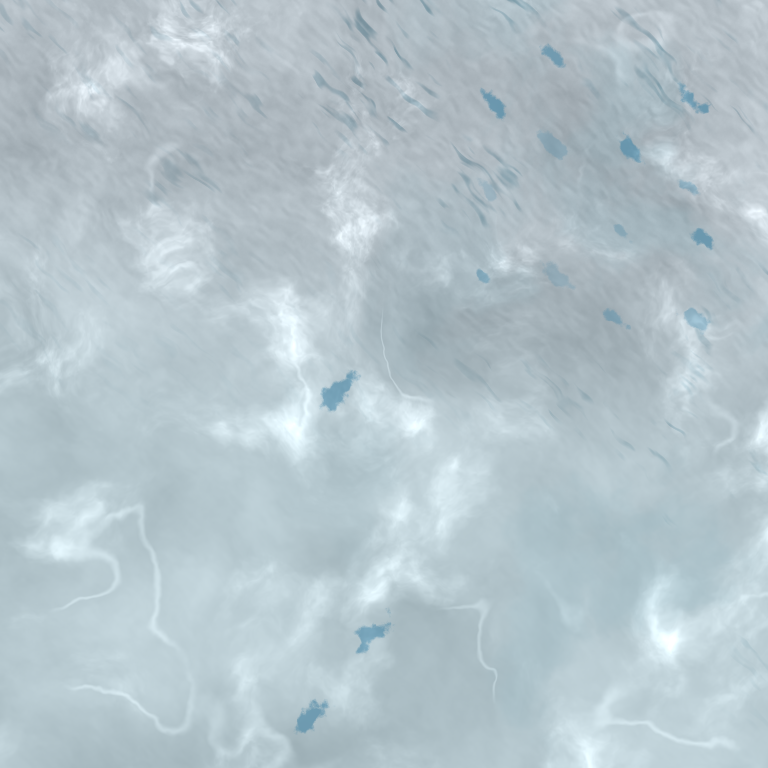
Reproduce this texture procedurally as a Shadertoy shader.

```glsl
// Hazy glacier ice from above: soft cloud puffs, pale veins, diagonal cracks and small blue melt ponds.

const vec3  ICE_COLOR    = vec3(0.692, 0.747, 0.772);
const vec3  COOL_SHIFT   = vec3(-0.012, 0.004, 0.005);
const vec3  GREY_SHIFT   = vec3(0.007, -0.008, -0.006);
const vec3  TEAL_COLOR   = vec3(0.60, 0.72, 0.76);
const vec3  POND_COLOR   = vec3(0.37, 0.57, 0.67);
const vec3  CRACK_SHADE  = vec3(0.20, 0.14, 0.12);
const float HAZE_SCALE   = 4.5;
const float HAZE_DEPTH   = 0.27;
const float PUFF_SCALE   = 9.0;
const float PUFF_START   = 0.50;
const float PUFF_RANGE   = 0.25;
const float PUFF_LOW     = 0.12;   // puff brightness at the calm bottom
const float PUFF_HIGH    = 0.21;   // puff brightness at the rough top
const float VEIN_LIGHT   = 0.08;
const float GRAIN_DEPTH  = 0.05;
const float SPECK_DEPTH  = 0.06;
const vec2  CRACK_SCALE  = vec2(26.0, 130.0);
const vec2  POND_RADIUS  = vec2(0.021, 0.010);
const vec2  SPREAD       = vec2(0.7549, 0.5698);  // even scatter steps
const int   FIELD_PONDS  = 13;     // spread over the upper right
const int   LONE_PONDS   = 3;      // stacked down the middle

float hash(vec2 p) {
    return fract(sin(dot(p, vec2(127.1, 311.7))) * 43758.55);
}

float noise(vec2 p) {
    vec2 i = floor(p), f = fract(p);
    f = f * f * f * (f * (f * 6.0 - 15.0) + 10.0);
    return mix(mix(hash(i), hash(i + vec2(1, 0)), f.x),
               mix(hash(i + vec2(0, 1)), hash(i + vec2(1, 1)), f.x), f.y);
}

float fbm(vec2 p, float gain) {
    float sum = 0.0, total = 0.0, amp = 1.0;
    for (int i = 0; i < 6; i++) {
        sum += amp * noise(p);
        total += amp;
        amp *= gain;
        p = mat2(1.6, 1.2, -1.2, 1.6) * p + 11.3;
    }
    return sum / total;
}

// Coordinates along and across the downhill diagonal
vec2 diagonal(vec2 p) {
    return vec2(p.x - p.y, p.x + p.y) * 0.7071;
}

// Coverage of one ragged pond
float pond(vec2 offset, vec2 radius, float seed) {
    float ragged = fbm(offset * 65.0 + seed * 7.3, 0.5) - 0.5;
    float d = length(offset / radius) - 0.9 + 2.2 * ragged;
    return 1.0 - smoothstep(-0.25, 0.35, d);
}

float ponds(vec2 p) {
    float cover = 0.0;
    for (int i = 0; i < FIELD_PONDS + LONE_PONDS; i++) {
        float n = float(i) + 1.0;
        bool lone = i >= FIELD_PONDS;
        float row = float(i - FIELD_PONDS);
        vec2 center = lone ? vec2(0.41 + 0.12 * fract(row * 0.618), 0.07 + 0.105 * row * row)
                           : vec2(0.62, 0.53) + fract(n * SPREAD) * vec2(0.36, 0.40);
        vec2 offset = diagonal(p - center);
        if (lone) offset = offset.yx;
        float size = lone ? 1.15 : mix(0.5, 1.0, hash(vec2(n, 41.0)));
        float opacity = lone ? 0.8 : mix(0.25, 0.85, hash(vec2(n, 57.0)));
        cover = max(cover, opacity * pond(offset, POND_RADIUS * size, n));
    }
    return cover;
}

void mainImage(out vec4 fragColor, in vec2 fragCoord) {
    vec2 p = fragCoord / iResolution.xy;
    float rough = smoothstep(0.3, 0.85, p.y + 0.15 * (p.x - 0.5));
    float gain = mix(0.54, 0.64, rough);

    // Warped domain gives the clouds their wisps
    vec2 warp = vec2(fbm(p * 5.0 + 2.1, 0.5), fbm(p * 5.0 + 8.6, 0.5)) - 0.5;
    vec2 q = p + 0.13 * warp;

    // Broad haze, greyer at the top and cooler below
    float haze = fbm(q * HAZE_SCALE + 5.2, gain) - 0.5;
    vec3 color = ICE_COLOR + HAZE_DEPTH * haze;
    color += mix(COOL_SHIFT, GREY_SHIFT, rough);
    float teal = smoothstep(0.5, 0.75, fbm(q * 7.0 + 31.0, 0.55));
    color = mix(color, TEAL_COLOR, 0.35 * teal * smoothstep(0.2, 0.9, p.x));

    // Fine specks, diagonal grain and dark cracks
    float speck = fbm(p * 45.0 + 61.0, 0.7) - 0.5;
    color += SPECK_DEPTH * speck * mix(0.3, 1.0, rough);
    vec2 d = diagonal(p + 0.03 * warp) + 0.008 * (noise(p * 40.0) - 0.5);
    float grain = noise(d * vec2(60.0, 170.0)) - 0.5;
    color += GRAIN_DEPTH * grain * mix(0.15, 1.0, rough);
    float corner = smoothstep(0.95, 1.5, p.x + p.y);
    float patches = smoothstep(0.44, 0.64, fbm(p * 8.0 + 17.0, 0.5));
    float line = 0.7 * noise(d * CRACK_SCALE) + 0.3 * noise(d * CRACK_SCALE * 2.1);
    float crack = smoothstep(0.60, 0.88, line);
    color -= CRACK_SHADE * crack * patches * max(corner, 0.4 * rough);

    // Blue melt ponds
    color = mix(color, POND_COLOR, ponds(p));

    // Small bright puffs with a soft glow, and thin veins
    float puff = max(fbm(q * PUFF_SCALE + 43.0, gain) - PUFF_START, 0.0) / PUFF_RANGE;
    color += mix(PUFF_LOW, PUFF_HIGH, rough) * puff * puff;
    float ridge = abs(noise(q * 7.0 + 23.0) + 0.3 * noise(q * 19.0) - 0.65);
    float veinMask = smoothstep(0.50, 0.7, fbm(p * 6.0 + 71.0, 0.5));
    color += VEIN_LIGHT * veinMask * (1.0 - smoothstep(0.0, 0.05, ridge));

    fragColor = vec4(clamp(color, 0.0, 1.0), 1.0);
}
```
